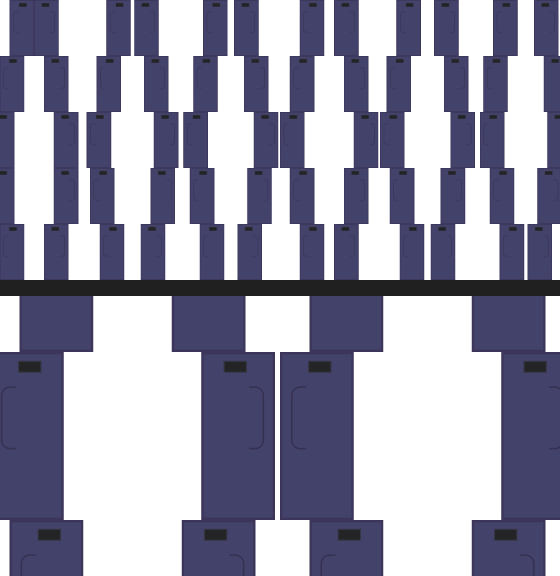
Top: the whole. Bottom: its middle third, enlarged.
Reproduce this pattern procedurally as a Shadertoy shader.

```glsl
// Lengths are in row heights.
const float ROWS = 5.0;
const float COLUMNS = 6.0;
const float CELL_WIDTH = 1.756;
const float DOOR_WIDTH = 0.25 * CELL_WIDTH;
const float EDGE_WIDTH = 0.0135;
const float GROOVE_WIDTH = 0.009;
const vec2 LABEL_CENTRE = vec2(0.202, 0.088);
const vec2 LABEL_HALF = vec2(0.070, 0.036);
const float LABEL_RIM = 0.007;
const vec2 GROOVE_CENTRE = vec2(0.249, 0.392);
const vec2 GROOVE_HALF = vec2(0.120, 0.183);
const float GROOVE_RADIUS = 0.05;
const float GROOVE_START = 0.285;
const int SAMPLES = 4;

const vec3 BACKGROUND = vec3(1.0);
const vec3 DOOR_COLOUR = vec3(0.262, 0.258, 0.418);
const vec3 EDGE_COLOUR = vec3(0.235, 0.205, 0.350);
const vec3 GROOVE_COLOUR = vec3(0.21, 0.19, 0.32);
const vec3 LABEL_COLOUR = vec3(0.14, 0.14, 0.15);
const vec3 RIM_COLOUR = vec3(0.21, 0.21, 0.27);

float roundedBox(vec2 p, vec2 halfSize, float radius) {
    vec2 q = abs(p) - halfSize + radius;
    return length(max(q, 0.0)) + min(max(q.x, q.y), 0.0) - radius;
}

float coverage(float dist, float pixel) {
    return clamp(0.5 - dist / pixel, 0.0, 1.0);
}

// Door coordinates: x from the meeting edge outward, y from the top down.
vec3 doorColour(vec2 p, float pixel) {
    vec3 colour = DOOR_COLOUR;

    // Curved groove, open towards the meeting edge
    float groove = abs(roundedBox(p - GROOVE_CENTRE, GROOVE_HALF, GROOVE_RADIUS));
    groove = max(groove - 0.5 * GROOVE_WIDTH, GROOVE_START - p.x);
    colour = mix(colour, GROOVE_COLOUR, coverage(groove, pixel));

    // Dark plate with a thin rim
    float label = roundedBox(p - LABEL_CENTRE, LABEL_HALF, 0.004);
    colour = mix(colour, RIM_COLOUR, coverage(label, pixel));
    colour = mix(colour, LABEL_COLOUR, coverage(label + LABEL_RIM, pixel));

    // Outline inside the door
    vec2 border = min(p, vec2(DOOR_WIDTH, 1.0) - p);
    float edge = min(border.x, border.y) - EDGE_WIDTH;
    return mix(colour, EDGE_COLOUR, coverage(edge, pixel));
}

vec3 slidingDoors(vec2 p, float pixel) {
    float column = floor(p.x / CELL_WIDTH + 0.5 * COLUMNS);
    float row = floor(p.y);
    if (column < 0.0 || column >= COLUMNS) return BACKGROUND;

    // Doors open for half of the frames, then close again
    float halfCycle = 0.5 * ROWS * COLUMNS;
    float frame = row * COLUMNS + column;
    float opening = 1.0 - abs(frame - halfCycle) / halfCycle;

    // Mirror the pair about the cell centre
    float centre = (column + 0.5 - 0.5 * COLUMNS) * CELL_WIDTH;
    vec2 door = vec2(abs(p.x - centre) - opening * DOOR_WIDTH, p.y - row);
    if (door.x < 0.0 || door.x > DOOR_WIDTH) return BACKGROUND;
    return doorColour(door, pixel);
}

void mainImage(out vec4 fragColor, in vec2 fragCoord) {
    float scale = ROWS / iResolution.y;
    float pixel = scale / float(SAMPLES);
    vec3 total = vec3(0.0);

    // Average a grid of samples in each pixel
    for (int j = 0; j < SAMPLES; j++) {
        for (int i = 0; i < SAMPLES; i++) {
            vec2 offset = (vec2(i, j) + 0.5) / float(SAMPLES) - 0.5;
            vec2 point = fragCoord + offset;
            vec2 p = vec2(point.x - 0.5 * iResolution.x, iResolution.y - point.y);
            total += slidingDoors(p * scale, pixel);
        }
    }
    fragColor = vec4(total / float(SAMPLES * SAMPLES), 1.0);
}
```
